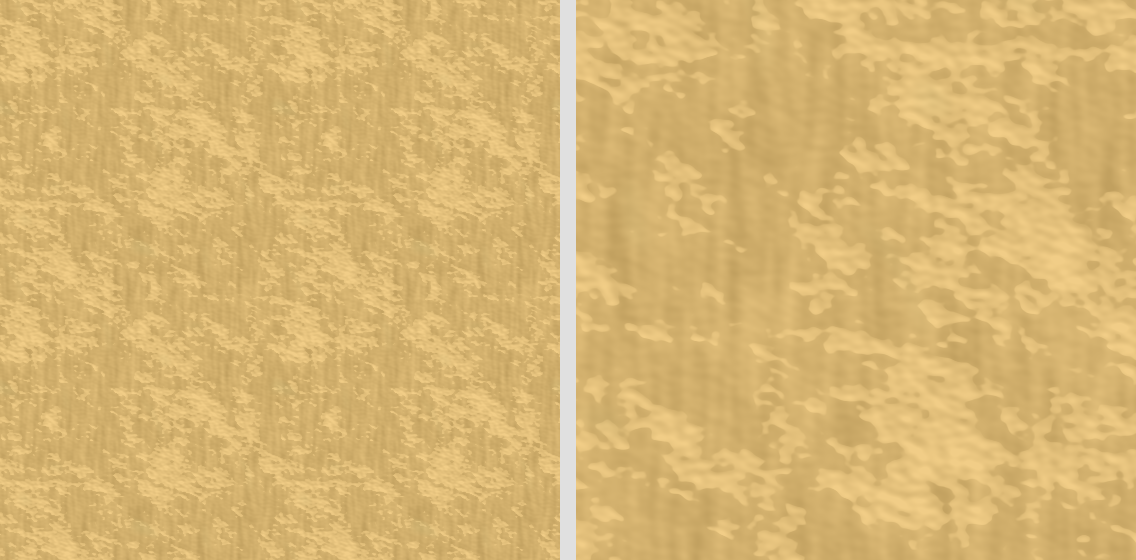
Left: the whole. Right: its middle third, enlarged.
This texture is drawn by a Shadertoy shader. Its source:

```glsl
// Sand-coloured plaster: crisp pale flakes, drifting down to the right,
// lie over a tan ground brushed with soft vertical streaks.
// Wrapped gradient noise on slanted lattices gives a height, cut by a threshold.
#define TILES 2.0            // repeats across the canvas
#define FLAKE_LEVEL 0.040    // height above which flakes appear
#define FLAKE_EDGE 0.020     // softness of the flake outline
#define FLAKE_LIFT 0.46      // brightness step from ground to flake
#define RELIEF 2.6           // strength of the slope shading
#define STREAKS 1.10         // strength of the vertical brushing
#define GROUND_TONE 0.20     // mean tone of the ground
#define DARK_SAND vec3(0.800, 0.668, 0.408)
#define PALE_SAND vec3(0.922, 0.782, 0.508)
#define SMUDGE vec3(0.805, 0.735, 0.485)

// Unit gradient of a lattice cell from an integer hash
vec2 cellGradient(vec2 cell, float seed) {
    uvec3 v = uvec3(cell, seed) * uvec3(1597u, 7919u, 3571u);
    uint n = v.x ^ (v.y * 668265u) ^ (v.z * 374761u);
    n = (n ^ (n >> 15u)) * 739981u;
    n = (n ^ (n >> 13u)) * 915413u;
    n ^= n >> 16u;
    vec2 g = vec2(n & 1023u, (n >> 10u) & 1023u);
    return normalize(g - 511.3);
}

// Gradient noise around zero that wraps after "period" cells
float noise(vec2 p, vec2 period, float seed) {
    p *= period;
    vec2 cell = floor(p);
    vec2 f = p - cell;
    vec2 w = f * f * f * (f * (f * 6.0 - 15.0) + 10.0);
    vec2 lo = mod(cell, period);
    vec2 hi = mod(cell + 1.0, period);
    float a = dot(cellGradient(lo, seed), f);
    float b = dot(cellGradient(vec2(hi.x, lo.y), seed), f - vec2(1.0, 0.0));
    float c = dot(cellGradient(vec2(lo.x, hi.y), seed), f - vec2(0.0, 1.0));
    float d = dot(cellGradient(hi, seed), f - 1.0);
    return mix(mix(a, b, w.x), mix(c, d, w.x), w.y);
}

// Slanted clumps and grain, stretched towards the lower right
float plasterHeight(vec2 p) {
    vec2 steep = vec2(p.x + p.y, p.x - p.y);
    vec2 shallow = vec2(p.x + 2.0 * p.y, p.x - p.y);
    float h = 0.22 * noise(steep, vec2(5.0, 2.0), 21.0);
    h += 0.25 * noise(steep, vec2(9.0, 5.0), 22.0);
    h += 0.23 * noise(shallow, vec2(12.0, 11.0), 23.0);
    h += 0.18 * noise(shallow, vec2(23.0, 25.0), 24.0);
    h += 0.13 * noise(shallow, vec2(41.0, 51.0), 25.0);
    return h;
}

// Long vertical brush marks
float brushing(vec2 p) {
    return 0.28 * noise(p, vec2(23.0, 4.0), 26.0)
         + 0.42 * noise(p, vec2(45.0, 9.0), 27.0)
         + 0.30 * noise(p, vec2(71.0, 15.0), 28.0);
}

void mainImage(out vec4 fragColor, in vec2 fragCoord) {
    vec2 p = TILES * fragCoord / iResolution.y;

    // Flakes, brighter on the sides that fall to the lower left
    float height = plasterHeight(p);
    float slope = height - plasterHeight(p + vec2(-0.003, -0.005));
    float above = height - FLAKE_LEVEL;
    float flake = smoothstep(-FLAKE_EDGE, FLAKE_EDGE, above);

    // Tone of ground, streaks and relief
    float tone = GROUND_TONE + FLAKE_LIFT * flake;
    tone += STREAKS * brushing(p) * mix(1.0, 0.5, flake);
    tone += RELIEF * slope * mix(0.4, 1.0, flake);
    tone += 1.4 * max(above, 0.0) + 0.4 * min(above, 0.0);
    vec3 color = mix(DARK_SAND, PALE_SAND, clamp(tone, -0.35, 1.2));

    // Rare greyish smudges
    float stain = noise(vec2(p.x + p.y, p.x - p.y), vec2(7.0, 4.0), 29.0);
    color = mix(color, SMUDGE, 0.3 * smoothstep(0.36, 0.6, stain));

    fragColor = vec4(color, 1.0);
}
```
